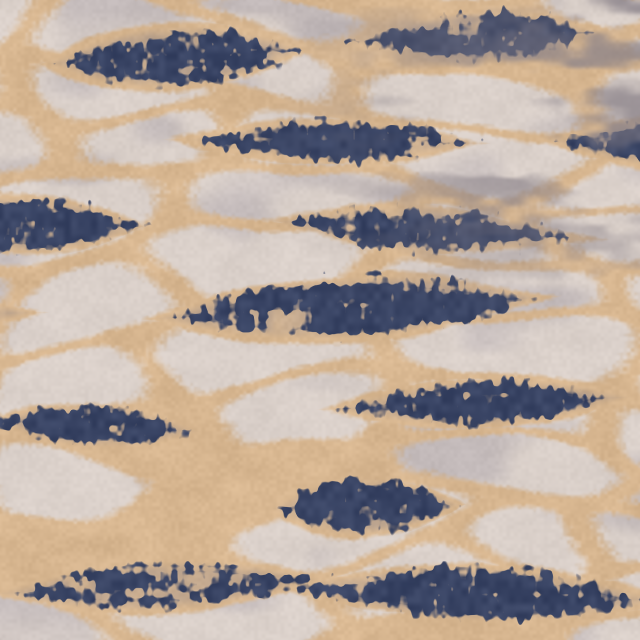
Reproduce this texture procedurally as a Shadertoy shader.

```glsl
// Dry-brushed print on tan cloth: flat cream patches cut from stretched
// cellular noise, ragged navy lens strokes scattered on a jittered grid,
// and grey smudges toward the upper right.

#define PATCH_GRID vec2(3.2, 10.0)
#define STROKE_GRID vec2(1.6, 7.0)
#define PATCH_GAP 0.07
#define EDGE_SOFTNESS 0.05
#define STROKE_KEEP 0.84
#define WEAR 0.55
#define TAN vec3(0.845, 0.715, 0.565)
#define CREAM vec3(0.855, 0.815, 0.79)
#define NAVY vec3(0.19, 0.24, 0.375)
#define GREY vec3(0.53, 0.50, 0.53)

float hash(vec2 p) {
    vec3 q = fract(vec3(p.xyx) * 0.1031);
    q += dot(q, q.yzx + 33.33);
    return fract((q.x + q.y) * q.z);
}

vec2 hash2(vec2 p) {
    return vec2(hash(p + 17.3), hash(p + 61.7));
}

float noise(vec2 p) {
    vec2 i = floor(p), f = fract(p);
    f = f * f * (3.0 - 2.0 * f);
    float low = mix(hash(i), hash(i + vec2(1, 0)), f.x);
    float high = mix(hash(i + vec2(0, 1)), hash(i + vec2(1, 1)), f.x);
    return mix(low, high, f.y);
}

// Rounded distance to the cell border in x, random value of the cell in y
vec2 patchCell(vec2 p) {
    vec2 base = floor(p), nearId = base, nearPoint = p;
    float best = 1e3;
    for (int y = -1; y <= 1; y++)
    for (int x = -1; x <= 1; x++) {
        vec2 id = base + vec2(x, y);
        vec2 point = id + 0.12 + 0.76 * hash2(id);
        float d = dot(point - p, point - p);
        if (d < best) { best = d; nearId = id; nearPoint = point; }
    }
    float sum = 0.0;
    for (int y = -2; y <= 2; y++)
    for (int x = -2; x <= 2; x++) {
        if (x == 0 && y == 0) continue;
        vec2 id = nearId + vec2(x, y);
        vec2 point = id + 0.12 + 0.76 * hash2(id);
        float d = dot(0.5 * (nearPoint + point) - p, normalize(point - nearPoint));
        sum += exp(-14.0 * d);
    }
    return vec2(-log(sum) / 14.0, hash(nearId + 5.1));
}

// Depth inside the nearest lens stroke, negative outside
float strokeDepth(vec2 uv) {
    vec2 base = floor(uv * STROKE_GRID);
    float depth = -0.05;
    for (int y = -1; y <= 1; y++)
    for (int x = -1; x <= 1; x++) {
        vec2 id = base + vec2(x, y);
        if (hash(id + 9.4) > STROKE_KEEP) continue;
        vec2 size = hash2(id + 31.0);
        vec2 shift = vec2(0.5 * mod(id.y, 2.0) - 0.25, 0.0);
        vec2 center = (id + 0.5 + shift + 0.4 * (hash2(id) - 0.5)) / STROKE_GRID;
        vec2 q = uv - center;
        q.y -= q.x * 0.12 * (hash(id + 2.7) - 0.5);
        float along = q.x / mix(0.12, 0.31, size.x);
        float height = mix(0.026, 0.048, size.y);
        float skew = 1.0 + 0.3 * along * (hash(id + 4.2) - 0.5);
        float profile = height * skew * (1.0 - along * along);
        depth = max(depth, profile - abs(q.y));
    }
    return depth;
}

// Ink coverage: ragged rim, streaky worn interior
float inkCover(vec2 uv, float depth) {
    float grain = 0.55 * noise(uv * vec2(85, 60)) + 0.45 * noise(uv * vec2(150, 115) + 7.0);
    float bristle = noise(uv * vec2(75, 14) + 3.0) - 0.5;
    float streak = noise(uv * vec2(9, 55) + 19.0);
    float worn = smoothstep(0.4, 0.85, noise(uv * vec2(5, 16) + 41.0));
    float body = clamp(depth / 0.022, -1.5, 0.62);
    body += 1.5 * (grain - 0.5) + 0.4 * bristle;
    body -= WEAR * (worn * 0.6 + smoothstep(0.55, 0.95, streak));
    return smoothstep(-0.14, 0.2, body);
}

void mainImage(out vec4 fragColor, in vec2 fragCoord) {
    vec2 uv = fragCoord / iResolution.y;
    float grain = noise(uv * 170.0) - 0.5;
    float mottle = noise(uv * vec2(22, 34)) - 0.5;

    // Tan cloth
    vec3 color = TAN + 0.045 * mottle + 0.04 * grain;

    // Cream patches, bent by slow waves and kept clear of the strokes
    float depth = strokeDepth(uv);
    vec2 bent = uv;
    bent.y += 0.025 * sin(5.0 * uv.x + 4.0 * uv.y) + 0.008 * sin(17.0 * uv.x - 9.0 * uv.y);
    bent.x += 0.02 * sin(13.0 * uv.y + 1.0);
    vec2 cell = patchCell(bent * PATCH_GRID + 4.0);
    float room = -10.0 * (depth + 0.016 * noise(uv * 8.0) - 0.002);
    float inside = min(cell.x - PATCH_GAP, room) + 0.05 * mottle + 0.04 * grain;
    float cream = smoothstep(-EDGE_SOFTNESS, EDGE_SOFTNESS, inside);
    cream *= step(cell.y, 0.9);
    vec3 creamTone = CREAM + 0.03 * mottle + 0.03 * grain;
    creamTone -= vec3(0.09, 0.085, 0.06) * smoothstep(0.6, 0.95, noise(uv * vec2(8, 15) + 11.0));
    color = mix(color, creamTone, cream);

    // Grey smudges drawn out sideways
    float corner = smoothstep(0.35, 0.95, uv.x) * smoothstep(0.48, 0.7, uv.y);
    float smear = 0.7 * noise(uv * vec2(4, 24) + 23.0) + 0.3 * noise(uv * vec2(30, 70));
    float smudge = corner * smoothstep(0.42, 0.78, smear);
    color = mix(color, GREY, 0.75 * smudge);

    // Navy strokes, with a thin faded film under the dense ink
    float ink = inkCover(uv, depth);
    float film = smoothstep(-0.004, 0.014, depth) * (0.12 + 0.3 * noise(uv * vec2(60, 45) + 5.0));
    vec3 inkTone = NAVY + 0.08 * (noise(uv * vec2(95, 80) + 13.0) - 0.4);
    inkTone = mix(inkTone, GREY, 0.55 * corner * smoothstep(0.3, 0.7, smear));
    color = mix(color, GREY, film);
    color = mix(color, inkTone, 0.96 * ink);

    fragColor = vec4(clamp(color, 0.0, 1.0), 1.0);
}
```
